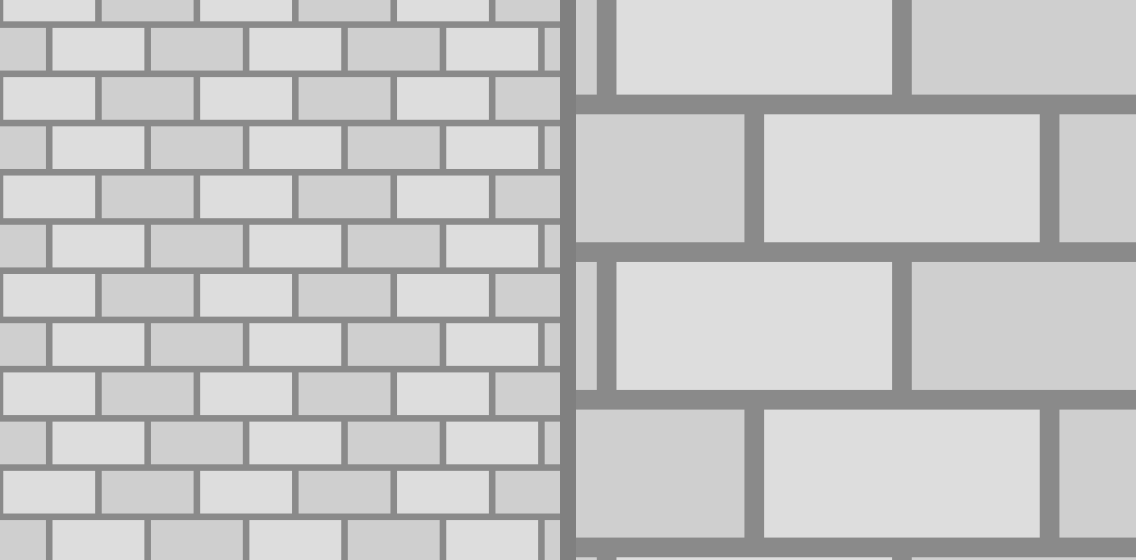
Left, the full canvas; right, a detail of the centre.
A WebGL 1 fragment shader for this pattern:

```glsl
precision highp float;
// Running-bond brick wall: flat light and dark grey bricks alternate along
// each course, and every other course shifts by half a brick. Joints are
// box-filtered from the distance to the nearest brick edge.

uniform vec2 u_resolution;

#define BRICK_PITCH vec2(90.0 / 512.0, 45.0 / 512.0)
#define COURSE_START (-5.5 / 512.0)
#define JOINT_WIDTH (6.0 / 512.0)
#define LIGHT_BRICK vec3(0.867)
#define DARK_BRICK vec3(0.812)
#define MORTAR vec3(0.541)

// Share of a pixel lying on the positive side of an edge.
float coverage(float edgeDistance, float pixel) {
  return clamp(edgeDistance / pixel + 0.5, 0.0, 1.0);
}

void main() {
  float pixel = 1.0 / u_resolution.y;
  vec2 wall = gl_FragCoord.xy * pixel;
  wall.y -= COURSE_START;

  // Courses count upward from the bottom; even ones are shifted.
  vec2 grid = wall / BRICK_PITCH;
  float course = floor(grid.y);
  grid.x -= 0.5 * (1.0 - mod(course, 2.0));

  // Alternate the two tones along the course.
  float isDark = mod(floor(grid.x), 2.0);
  vec3 brick = mix(LIGHT_BRICK, DARK_BRICK, isDark);

  // Distance from the joint centre lines to the brick faces.
  vec2 cell = fract(grid);
  vec2 inset = min(cell, 1.0 - cell) * BRICK_PITCH - 0.5 * JOINT_WIDTH;
  float face = coverage(inset.x, pixel) * coverage(inset.y, pixel);

  gl_FragColor = vec4(mix(MORTAR, brick, face), 1.0);
}
```
